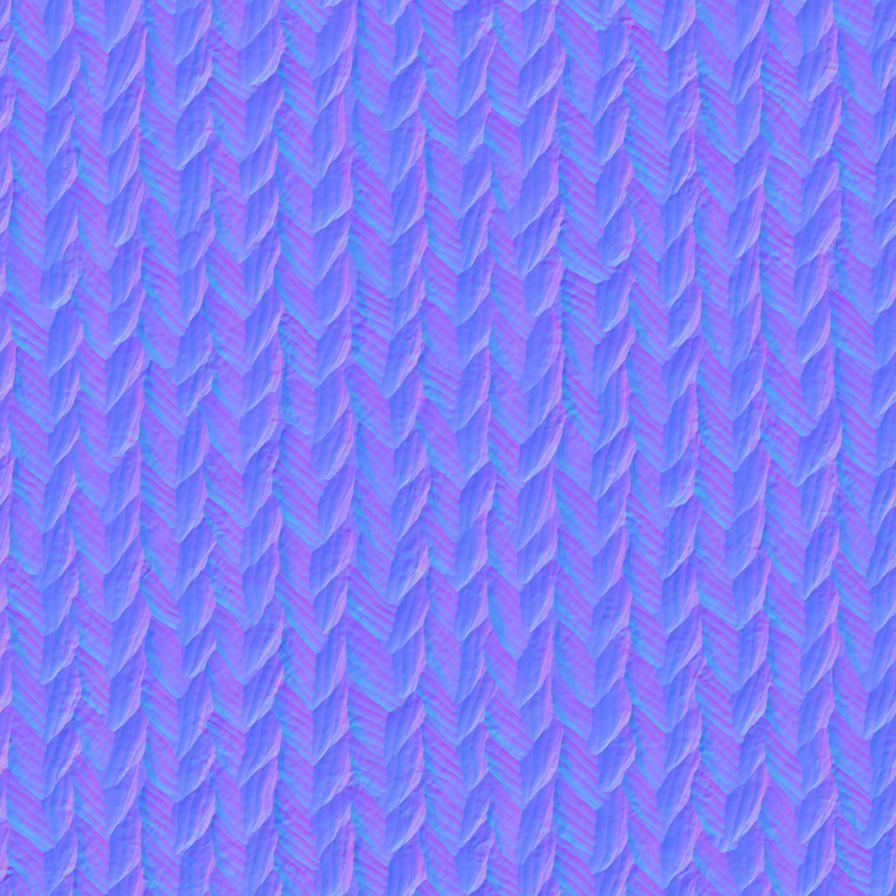
Reproduce this texture map procedurally as a Shadertoy shader.

```glsl
// Tangent-space normal map of a chunky knit: columns of V stitches made of
// tilted, overlapping leaf-shaped strands with twisted ribs and woolly grain.
// A height field is built first, then its slope is encoded as colour.

const float PI = 3.14159265;
const float COLUMNS = 13.0;         // V columns across
const float ROWS = 17.0;            // stitches down each column
const float VALLEY_OFFSET = 0.59;   // position of the first valley, in columns
const float STRAND_ANGLE = 1.14;    // tilt of a strand from horizontal
const float STRAND_LENGTH = 0.043;  // half length
const float GENTLE_WIDTH = 0.023;   // half width on the upper, inner flank
const float STEEP_WIDTH = 0.0125;   // half width on the lower, outer flank
const float STRAND_HEIGHT = 0.0029;
const float LIP_HEIGHT = 0.0006;    // thin step along the lower edge
const float COLUMN_RELIEF = 0.0030; // crest between columns over valley
const float RIB_SPACING = 0.0115;
const float RIB_HEIGHT = 0.00058;
const float GRAIN_HEIGHT = 0.00052;
const float SAMPLE_STEP = 0.001;    // half span of the slope measurement

float hash(vec2 p) {
    vec3 q = fract(vec3(p.xyx) * 0.1031);
    q += dot(q, q.yzx + 33.33);
    return fract((q.x + q.y) * q.z);
}

float jitter(vec2 id, float seed) {
    return hash(id + seed * 17.3) - 0.5;
}

// Value noise in -0.5..0.5 that wraps after one canvas
float noise(vec2 uv, vec2 cells) {
    vec2 p = uv * cells;
    vec2 i = floor(p), f = fract(p);
    f = f * f * (3.0 - 2.0 * f);
    float a = hash(mod(i, cells));
    float b = hash(mod(i + vec2(1, 0), cells));
    float c = hash(mod(i + vec2(0, 1), cells));
    float d = hash(mod(i + vec2(1, 1), cells));
    return mix(mix(a, b, f.x), mix(c, d, f.x), f.y) - 0.5;
}

float smoothMax(float a, float b, float k) {
    float h = max(k - abs(a - b), 0.0);
    return max(a, b) + h * h / (4.0 * k);
}

// One strand, relative to its centre; side is +1 right of a valley, -1 left
float strand(vec2 d, float side, vec2 id) {
    float angle = STRAND_ANGLE + 0.26 * jitter(id, 1.0);
    vec2 axis = vec2(cos(angle), sin(angle));
    vec2 m = vec2(d.x * side, d.y);
    float along = dot(m, axis);
    float across = dot(m, vec2(axis.y, -axis.x));
    across += 5.0 * along * along * (0.4 + jitter(id, 2.0));

    // Asymmetric dome: long soft slope, then a steeper flank with a lip
    float width = across > 0.0 ? STEEP_WIDTH : GENTLE_WIDTH;
    vec2 q = vec2(along / STRAND_LENGTH, across / width);
    float dome = 1.0 - dot(q, q) + 0.5 * jitter(id, 3.0);
    float lip = smoothstep(0.0062, 0.0085, across);

    // Yarn twist turns the ribs the same way on both sides
    float ribAngle = (side > 0.0 ? 1.38 : 2.45) + 0.25 * jitter(id, 4.0);
    float ribPos = dot(d, vec2(sin(ribAngle), -cos(ribAngle)));
    ribPos += 5.0 * across * across;
    float rib = abs(sin(PI * (ribPos / RIB_SPACING + jitter(id, 5.0))));
    float strength = (side > 0.0 ? 0.85 : 1.15) * (1.0 + 0.9 * jitter(id, 6.0));
    return STRAND_HEIGHT * dome - LIP_HEIGHT * lip + RIB_HEIGHT * strength * rib;
}

float knitHeight(vec2 uv) {
    // Hand-made wobble of the whole fabric
    vec2 p = uv + 0.010 * vec2(noise(uv, vec2(13, 17)), noise(uv + 0.37, vec2(16, 20)));
    p += 0.004 * vec2(noise(uv, vec2(47, 43)), noise(uv + 0.61, vec2(53, 49)));
    float x = p.x * COLUMNS - VALLEY_OFFSET;
    float height = -0.8 * STRAND_HEIGHT;

    // Neighbouring half columns and rows
    for (int i = -1; i <= 1; i++) {
        float halfId = floor(x * 2.0) + float(i);
        float side = mod(halfId, 2.0) < 0.5 ? 1.0 : -1.0;
        float valley = mod(floor((halfId + 1.0) * 0.5), COLUMNS);
        float shift = 0.12 * jitter(vec2(valley, 3.0), 7.0);
        float phase = 0.7 * jitter(vec2(valley, 5.0), 8.0);
        float centreX = (halfId + 0.5) * 0.5 + shift;
        for (int j = -1; j <= 1; j++) {
            float row = floor(p.y * ROWS - phase) + float(j);
            vec2 id = vec2(mod(halfId, 2.0 * COLUMNS), mod(row, ROWS));
            float centreY = row + 0.5 + phase + 0.32 * jitter(id, 9.0);
            vec2 centre = vec2(centreX + 0.08 * jitter(id, 10.0), centreY);
            vec2 d = vec2(x, p.y * ROWS) - centre;
            height = smoothMax(height, strand(d / vec2(COLUMNS, ROWS), side, id), 0.0002);
        }
    }

    // Column relief, and fuzz that gathers on the crests and in patches
    float crest = 0.5 - 0.5 * cos(2.0 * PI * x);
    float patches = smoothstep(-0.25, 0.35, noise(uv, vec2(37, 41)));
    float fuzz = 0.4 + 0.8 * patches * (0.3 + crest);
    float grain = noise(uv, vec2(230, 210)) + 0.9 * noise(uv, vec2(131, 117));
    float creases = abs(noise(uv + 0.02 * noise(uv, vec2(60)), vec2(90, 70)));
    return height + COLUMN_RELIEF * crest
         + GRAIN_HEIGHT * fuzz * (grain - 2.5 * crest * creases);
}

void mainImage(out vec4 fragColor, in vec2 fragCoord) {
    vec2 uv = fragCoord / iResolution.xy;
    vec2 e = vec2(SAMPLE_STEP, 0.0);
    vec2 slope = vec2(knitHeight(uv + e.xy) - knitHeight(uv - e.xy),
                      knitHeight(uv + e.yx) - knitHeight(uv - e.yx)) / (2.0 * SAMPLE_STEP);

    // Green grows on faces that look down the canvas
    vec3 normal = normalize(vec3(-slope.x, slope.y, 1.0));
    fragColor = vec4(0.5 + 0.5 * normal, 1.0);
}
```
